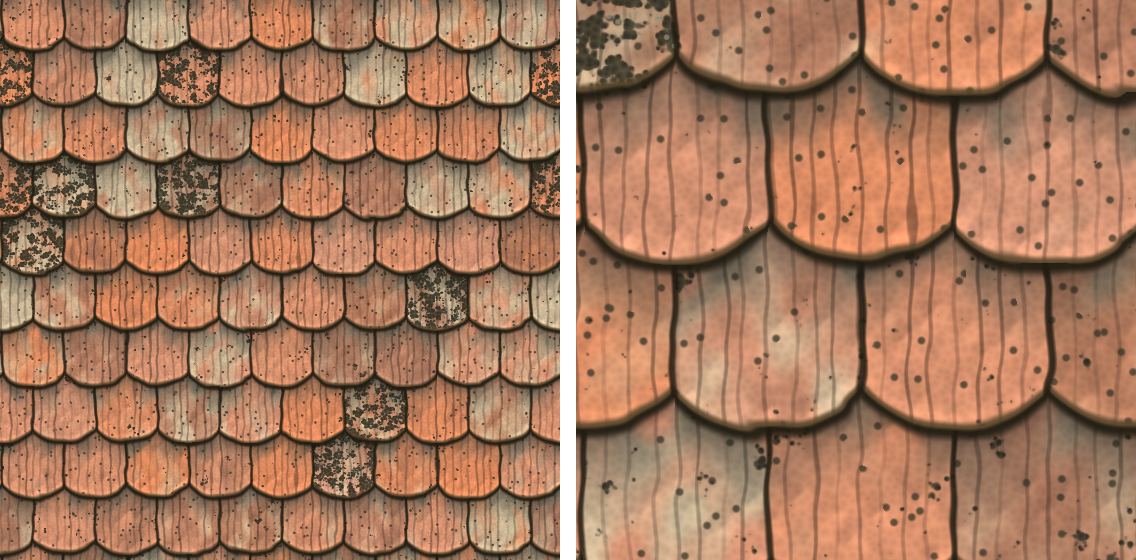
Left, the full canvas; right, a detail of the centre.
Give the GLSL for this texture, as a Shadertoy shader.

```glsl
const vec2 GRID = vec2(9.0, 10.0);   // tiles across, rows down
const vec2 ORIGIN = vec2(0.03, 0.1); // offset of the first tile, in tiles
const float TAU = 6.28319;

const vec3 ORANGE = vec3(0.90, 0.55, 0.37);
const vec3 SALMON = vec3(0.84, 0.59, 0.47);
const vec3 PALE = vec3(0.80, 0.74, 0.61);
const vec3 BROWN = vec3(0.61, 0.43, 0.34);
const vec3 SOOT = vec3(0.44, 0.41, 0.35);
const vec3 MOSS = vec3(0.21, 0.20, 0.15);
const vec3 RIM = vec3(0.34, 0.27, 0.17);
const vec3 GAP = vec3(0.13, 0.11, 0.07);
const vec3 LICHEN = vec3(0.66, 0.66, 0.60);

float hash(vec2 p, float seed) {
    vec3 q = fract(p.xyx * vec3(0.1031, 0.1030, 0.0973) + seed * 0.137);
    q += dot(q, q.yzx + 33.33);
    return fract((q.x + q.y) * q.z);
}

// Layered sines with whole frequencies, so they wrap over the unit square
float waves(vec2 uv, float maxFreq, float seed) {
    float sum = 0.0;
    for (float i = 0.0; i < 6.0; i++) {
        vec2 rnd = vec2(hash(vec2(i, seed), 1.0), hash(vec2(i, seed), 2.0));
        vec2 freq = round((rnd * 2.0 - 1.0) * maxFreq);
        sum += sin(TAU * (dot(freq, uv) + rnd.x * 7.0) + 0.6 * sum);
    }
    return sum / 3.0;
}

// Wrapping cellular noise: distance to the nearest point and its random value
vec2 cells(vec2 uv, vec2 count) {
    vec2 p = uv * count, base = floor(p);
    vec2 nearest = vec2(9.0, 0.0);
    for (float j = -1.0; j <= 1.0; j++)
    for (float i = -1.0; i <= 1.0; i++) {
        vec2 cell = base + vec2(i, j), id = mod(cell, count);
        vec2 point = cell + vec2(hash(id, 3.0), hash(id, 4.0));
        float dist = distance(p, point);
        if (dist < nearest.x) nearest = vec2(dist, hash(id, 5.0));
    }
    return nearest;
}

// Local x from -0.5 to 0.5 and wrapped tile index; every other row is shifted
vec3 tileAt(float x, float row) {
    x -= 0.5 * (1.0 - mod(row, 2.0));
    return vec3(fract(x) - 0.5, mod(vec2(floor(x), row), GRID));
}

// Height of the rounded lower lip of a tile above its row line
float lipHeight(float x, float row) {
    vec3 tile = tileAt(x, row);
    return 0.22 * pow(abs(2.0 * tile.x), 2.4) + 0.05 * (hash(tile.yz, 6.0) - 0.5);
}

// Dark strength of the pressed vertical grooves
float grooves(float x, vec2 id, float aa) {
    float s = (x + 0.5) * 8.0, n = round(s);
    float offset = 0.4 * (hash(id + n * 7.0, 7.0) - 0.5);
    float dist = abs(s - n - offset) / 8.0;
    float strength = 0.25 + 0.75 * hash(id + n * 5.0, 8.0);
    return strength * (1.0 - smoothstep(0.004, 0.012 + aa, dist));
}

vec3 clayColor(vec2 id, float stain, float depth) {
    vec3 color = mix(ORANGE, SALMON, hash(id, 9.0));
    color = mix(color, PALE, 0.9 * smoothstep(0.45, 1.05, hash(id, 10.0) + 0.22 * stain));
    color = mix(color, BROWN, 0.75 * smoothstep(0.55, 1.1, hash(id, 11.0) - 0.2 * stain));
    float soot = (1.0 - smoothstep(0.0, 0.6, depth)) * (0.55 + 0.35 * stain);
    return mix(color, SOOT, clamp(soot, 0.0, 0.8));
}

void mainImage(out vec4 fragColor, in vec2 fragCoord) {
    vec2 uv = fragCoord / iResolution.xy;
    float aa = GRID.x / iResolution.x;
    vec2 wobble = vec2(waves(uv, 22.0, 1.0), waves(uv, 22.0, 2.0));
    vec2 p = uv * GRID - ORIGIN + 0.016 * wobble;

    // Find the uppermost tile here, with distances to its lip and the lip above
    float row = floor(p.y);
    if (p.y - row < lipHeight(p.x, row)) row -= 1.0;
    float lip = p.y - row - lipHeight(p.x, row);
    float depth = row + 1.0 + lipHeight(p.x, row + 1.0) - p.y;
    vec3 tile = tileAt(p.x, row);
    vec2 id = tile.yz;
    float side = 0.5 - abs(tile.x);

    // Fired clay with grooves and grain
    float stain = waves(uv, 17.0, 3.0);
    vec2 coarse = cells(uv, vec2(45.0, 50.0));
    vec2 medium = cells(uv, vec2(99.0, 100.0));
    vec2 fine = cells(uv, vec2(198.0, 200.0));
    vec3 color = clayColor(id, stain, depth);
    color *= 1.0 + 0.06 * waves(uv, 45.0, 4.0) + 0.12 * (fine.x - 0.45);
    color *= 1.0 - 0.34 * grooves(tile.x, id, aa);

    // Small pits, then moss that covers a few tiles heavily
    float pit = step(0.86, medium.y) * (1.0 - smoothstep(0.12, 0.32, medium.x));
    color = mix(color, MOSS, 0.75 * pit);
    float patches = waves(uv, 26.0, 5.0);
    float heavy = smoothstep(0.86, 0.92, hash(id, 12.0));
    float light = hash(id, 13.0) * (1.0 - heavy);
    float cover = 0.12 + heavy * (0.34 + 0.08 * patches) + light * 0.18 * patches
                + 0.1 * (1.0 - smoothstep(0.0, 0.15, min(side, depth)));
    float growth = 0.5 * coarse.x + 0.35 * medium.x + 0.25 * fine.x;
    float moss = smoothstep(-0.07, 0.07, cover - growth);
    color = mix(color, MOSS * (0.7 + 0.8 * fine.x), 0.88 * moss);
    float speck = step(0.93, fine.y) * (1.0 - smoothstep(0.2, 0.45, fine.x));
    color = mix(color, LICHEN, 0.6 * speck * heavy);

    // Worn rim, side gaps and the shadow of the row above
    color *= 1.0 + 0.1 * smoothstep(0.16, 0.08, lip);
    color = mix(color, RIM, 0.9 * (1.0 - smoothstep(0.025, 0.065 + aa, lip)));
    color = mix(color, GAP, 0.8 * (1.0 - smoothstep(0.0, 0.02 + aa, lip)));
    color = mix(color, GAP, 0.85 * (1.0 - smoothstep(0.006, 0.022 + aa, side)));
    color *= 1.0 - 0.4 * exp(-9.0 * depth);
    color = mix(color, GAP, 0.9 * (1.0 - smoothstep(0.01, 0.08, depth)));
    fragColor = vec4(color, 1.0);
}
```
